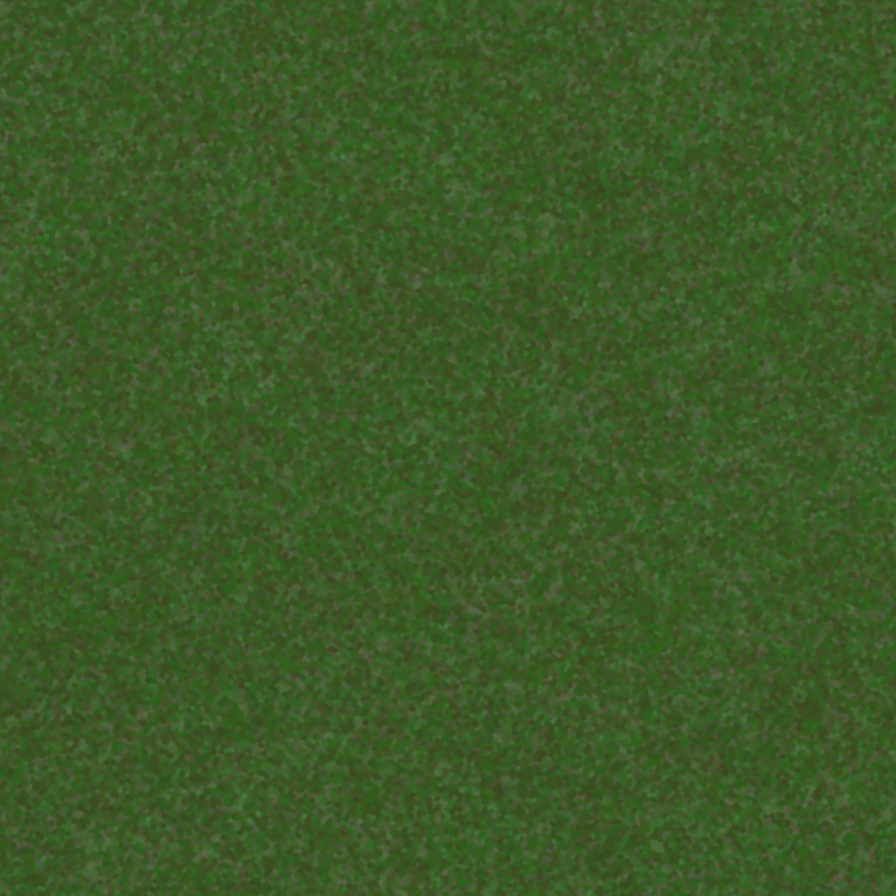
Write a three.js fragment shader that draws this texture.

```glsl
// Short mown turf: a fine, blurry mottle of greens with grey and brown flecks.
// Soft cellular noise gives three independent tints per grain; a fine, a medium
// and a broad layer are summed and used to shift the mean grass colour.

varying vec2 vUv;

const vec3 GRASS_MEAN = vec3(0.241, 0.354, 0.157);
const vec3 GREY_SHIFT = vec3(0.029, 0.018, 0.036);
const vec3 GREEN_SHIFT = vec3(-0.009, 0.026, -0.004);
const vec3 BROWN_SHIFT = vec3(0.012, -0.006, -0.003);

const float FINE_CELLS = 190.0;
const float MEDIUM_CELLS = 85.0;
const float BROAD_CELLS = 17.0;
const float GRAIN_FALLOFF = 5.0;

// Three random values from 0 to 1 for one cell.
vec3 hash3(vec2 cell) {
  vec3 p = fract(cell.xyx * vec3(0.1031, 0.1030, 0.0973));
  p += dot(p, p.yxz + 33.33);
  return fract((p.xxy + p.yzz) * p.zyx);
}

mat2 rotation(float angle) {
  float c = cos(angle);
  float s = sin(angle);
  return mat2(c, s, -s, c);
}

// Scattered grains, each with random tints from -1 to 1, blended by distance.
vec3 softCells(vec2 p, float seed, float falloff) {
  vec2 home = floor(p);
  vec3 tintSum = vec3(0.0);
  float weightSum = 0.0;
  for (int y = -1; y <= 1; y++) {
    for (int x = -1; x <= 1; x++) {
      vec2 cell = home + vec2(float(x), float(y));
      vec2 centre = cell + 0.1 + 0.8 * hash3(cell + seed).xy;
      vec2 offset = p - centre;
      float weight = exp(-falloff * dot(offset, offset));
      vec3 tint = 2.0 * hash3(cell + seed + 71.7) - 1.0;
      tintSum += weight * tint;
      weightSum += weight;
    }
  }
  return tintSum / weightSum;
}

// Layers are turned against each other to hide the cell grid.
vec3 turfTints(vec2 uv) {
  vec3 fine = softCells(rotation(0.5) * uv * FINE_CELLS, 311.0, GRAIN_FALLOFF);
  vec3 medium = softCells(rotation(1.1) * uv * MEDIUM_CELLS, 523.0, GRAIN_FALLOFF);
  vec3 broad = softCells(rotation(0.2) * uv * BROAD_CELLS, 737.0, 3.0);
  return 1.75 * fine + 0.75 * medium + 0.3 * broad;
}

// Leans the spread upward, so pale flecks stand out more than dark ones.
float skewUp(float value, float amount) {
  return value + amount * (value * value - 0.9);
}

vec3 turfColour(vec3 tints) {
  return GRASS_MEAN
    + GREY_SHIFT * skewUp(tints.x, 0.25)
    + GREEN_SHIFT * tints.y
    + BROWN_SHIFT * tints.z;
}

void main() {
  gl_FragColor = vec4(turfColour(turfTints(vUv)), 1.0);
}
```
